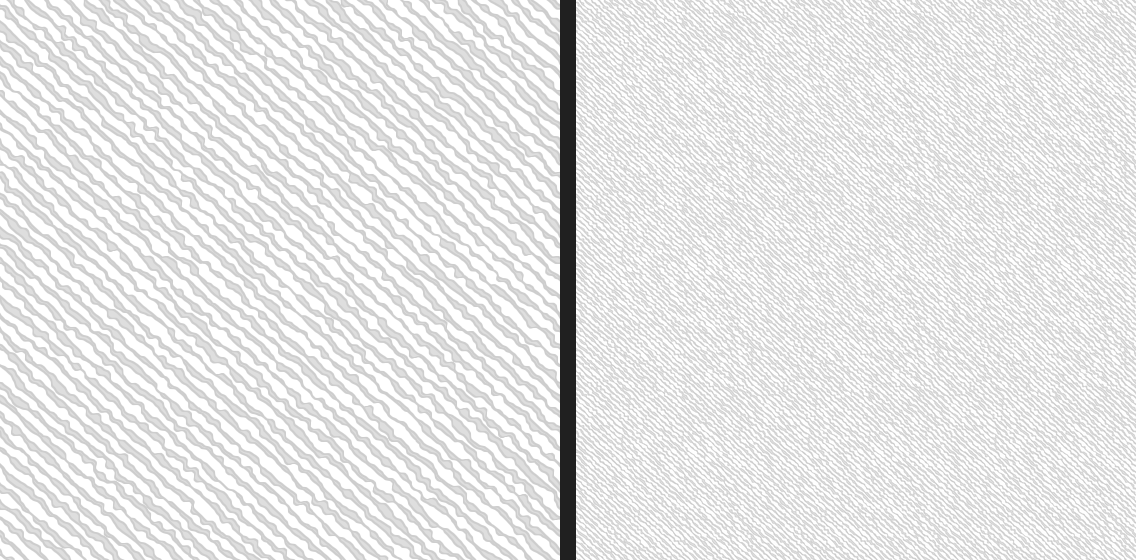
Left: one tile. Right: repeated 3 by 3.
Give the GLSL for this pattern, as a Shadertoy shader.

```glsl
// Diagonal ragged bands in pale grey on white, falling to the right.
// Each band is the gap between two edges displaced by stepped noise along it;
// noise cells are hashed on a wrapped integer lattice, so the canvas tiles.

#define ACROSS 30          // bands met along the bottom edge
#define DOWN 33            // bands met along the left edge
#define SLOW_CELLS 21      // swells along a band
#define FAST_CELLS 53      // short bumps along a band
#define HALF_WIDTH 0.235   // mean half width, in band periods
#define RAGGED 0.54        // variation of each edge
#define WANDER 0.42        // sideways jogs of a whole band
#define RIM 0.18           // width of the darker outline
#define SOFTNESS 0.0013    // edge blur, in canvas units
#define PAPER vec3(1.0)
#define RIM_GREY vec3(0.805)
#define CORE_GREY vec3(0.87)

int wrap(int a, int n) {
    return ((a % n) + n) % n;
}

// Random value of one cell of a band, equal for cells a whole canvas apart
float cellHash(int band, int cell, int cells, int seed) {
    int n = cells * (ACROSS + DOWN);
    uint x = uint(wrap(cells * band + DOWN * cell, n));
    uint y = uint(wrap(cells * band - ACROSS * cell, n));
    uint h = x * 15973u + y * 51749u + uint(seed) * 92821u + 7919u;
    h = (h ^ (h >> 15)) * 0x2c1b3c6du;
    h = (h ^ (h >> 12)) * 0x297a2d39u;
    h ^= h >> 15;
    return float(h & 0xffffu) / 65535.0;
}

// Stepped noise along one band; bands are staggered by thirds of a cell
float bandNoise(int band, float along, int cells, int seed) {
    float t = along * float(cells) + float(wrap(band, 3)) / 3.0;
    int cell = int(floor(t));
    float blend = smoothstep(0.12, 0.88, fract(t));
    return mix(cellHash(band, cell, cells, seed),
               cellHash(band, cell + 1, cells, seed), blend);
}

// Swells and bumps together, centred on zero
float ragged(int band, float along, int seed) {
    return mix(bandNoise(band, along, SLOW_CELLS, seed),
               bandNoise(band, along, FAST_CELLS, seed + 7), 0.62) - 0.5;
}

// Signed distance to a band in periods, negative inside
float bandDistance(int band, float phase, float along) {
    float offset = phase - float(band) - 0.5 - WANDER * ragged(band, along, 1);
    float below = max(HALF_WIDTH + RAGGED * ragged(band, along, 2), 0.09);
    float above = max(HALF_WIDTH + RAGGED * ragged(band, along, 3), 0.09);
    return max(-below - offset, offset - above);
}

float coverage(float d, float blur) {
    return 1.0 - smoothstep(-blur, blur, d);
}

void mainImage(out vec4 fragColor, in vec2 fragCoord) {
    vec2 uv = fragCoord / iResolution.xy;
    vec2 bands = vec2(ACROSS, DOWN);
    float phase = dot(uv, bands);
    float along = uv.x - uv.y;

    // Nearest of the band here and its two neighbours
    int home = int(floor(phase));
    float d = 1.0;
    for (int k = -1; k <= 1; k++) {
        d = min(d, bandDistance(home + k, phase, along));
    }

    // Darker outline, then the lighter core where the band is wide enough
    float pixel = 1.0 / min(iResolution.x, iResolution.y);
    float blur = max(SOFTNESS, 0.7 * pixel) * length(bands);
    vec3 color = mix(PAPER, RIM_GREY, coverage(d, blur));
    color = mix(color, CORE_GREY, coverage(d + RIM, blur));
    fragColor = vec4(color, 1.0);
}
```
